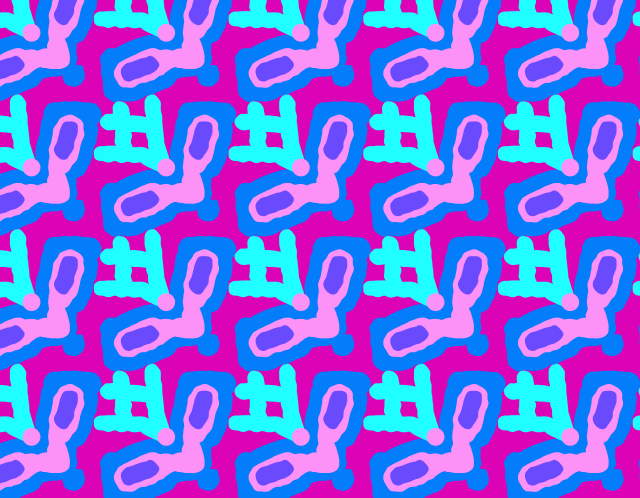
Write a WebGL 2 fragment shader that draws this pattern.

```glsl
#version 300 es
precision highp float;

uniform vec2 u_resolution;
out vec4 fragColor;

// Layout, in tiles
const float REPEATS_ACROSS = 4.752;
const vec2 PHASE = vec2(0.234, 0.454);
const float WOBBLE = 0.016;
const float WOBBLE_FREQUENCY = 21.0;

// Half widths, in tiles
const float LATTICE_WIDTH = 0.060;
const float CORE_WIDTH = 0.066;
const float ARM_WIDTH = 0.111;
const float NECK_WIDTH = 0.064;
const float NODE_WIDTH = 0.083;
const float HALO_ARM_WIDTH = 0.213;
const float HALO_NECK_WIDTH = 0.155;
const float HALO_NODE_WIDTH = 0.134;
const float HALO_CORNER_WIDTH = 0.089;
const float BLUE_DOT_RADIUS = 0.085;
const float PINK_DOT_RADIUS = 0.066;

// Joints of the bent limb
const vec2 ARM_TOP = vec2(0.281, 0.281);
const vec2 ARM_BASE = vec2(0.236, 0.107);
const vec2 NECK_TOP = vec2(0.186, -0.033);
const vec2 NODE = vec2(0.202, -0.190);
const vec2 NECK_LEFT = vec2(0.054, -0.190);
const vec2 FOOT_BASE = vec2(-0.091, -0.223);
const vec2 FOOT_TIP = vec2(-0.273, -0.298);
const vec2 BLUE_DOT = vec2(0.314, -0.314);

const vec3 MAGENTA = vec3(0.86, 0.01, 0.71);
const vec3 BLUE = vec3(0.01, 0.49, 0.98);
const vec3 PINK = vec3(0.99, 0.57, 0.97);
const vec3 VIOLET = vec3(0.41, 0.29, 0.99);
const vec3 CYAN = vec3(0.12, 1.0, 1.0);

float hash(ivec2 cell) {
    uvec2 u = uvec2(cell) * uvec2(1597u, 3571u);
    uint h = (u.x ^ u.y) * 40503u;
    h = (h ^ (h >> 15)) * 69069u;
    return float((h ^ (h >> 13)) & 65535u) / 65535.0;
}

float noise(vec2 p) {
    ivec2 i = ivec2(floor(p));
    vec2 f = fract(p);
    f = f * f * (3.0 - 2.0 * f);
    return mix(mix(hash(i), hash(i + ivec2(1, 0)), f.x),
               mix(hash(i + ivec2(0, 1)), hash(i + ivec2(1, 1)), f.x), f.y);
}

// Capsule whose radius runs from ra to rb
float taper(vec2 p, vec2 a, vec2 b, float ra, float rb) {
    vec2 ab = b - a;
    float h = clamp(dot(p - a, ab) / dot(ab, ab), 0.0, 1.0);
    return length(p - a - h * ab) - mix(ra, rb, h);
}

float bar(vec2 p, vec2 a, vec2 b, float r) {
    return taper(p, a, b, r, r);
}

// Two swollen arms joined by narrow necks at a node
float limb(vec2 p, float arm, float neck, float node) {
    float d = bar(p, ARM_TOP, ARM_BASE, arm);
    d = min(d, taper(p, ARM_BASE, NECK_TOP, arm, neck));
    d = min(d, taper(p, NECK_TOP, NODE, neck, node));
    d = min(d, taper(p, NODE, NECK_LEFT, node, neck));
    d = min(d, taper(p, NECK_LEFT, FOOT_BASE, neck, arm));
    return min(d, bar(p, FOOT_BASE, FOOT_TIP, arm));
}

float halo(vec2 p) {
    float d = limb(p, HALO_ARM_WIDTH, HALO_NECK_WIDTH, HALO_NODE_WIDTH);
    d = min(d, bar(p, vec2(0.178, 0.401), vec2(0.434, 0.393), HALO_CORNER_WIDTH));
    d = min(d, bar(p, vec2(-0.401, -0.198), vec2(-0.380, -0.421), HALO_CORNER_WIDTH));
    return min(d, length(p - BLUE_DOT) - BLUE_DOT_RADIUS);
}

float cores(vec2 p) {
    return min(bar(p, vec2(0.285, 0.281), vec2(0.236, 0.128), CORE_WIDTH),
               bar(p, vec2(-0.273, -0.293), vec2(-0.124, -0.236), CORE_WIDTH));
}

// Crossed bars
float lattice(vec2 p) {
    float d = bar(p, vec2(-0.434, 0.339), vec2(-0.090, 0.310), LATTICE_WIDTH);
    d = min(d, bar(p, vec2(-0.335, 0.434), vec2(-0.310, 0.112), LATTICE_WIDTH));
    d = min(d, bar(p, vec2(-0.099, 0.479), vec2(-0.079, 0.174), LATTICE_WIDTH));
    d = min(d, bar(p, vec2(-0.079, 0.174), vec2(-0.030, 0.030), LATTICE_WIDTH));
    d = min(d, bar(p, vec2(-0.479, 0.103), vec2(-0.174, 0.095), LATTICE_WIDTH));
    return min(d, bar(p, vec2(-0.174, 0.095), vec2(-0.030, 0.025), LATTICE_WIDTH));
}

void main() {
    float pixel = REPEATS_ACROSS / u_resolution.x;
    vec2 tile = fract(gl_FragCoord.xy * pixel - PHASE + 0.5) - 0.5;

    // Nearest distance per layer, including overhang from neighbours
    vec4 layers = vec4(1.0);
    float dot_ = 1.0;
    for (int j = -1; j <= 1; j++)
    for (int i = -1; i <= 1; i++) {
        vec2 p = tile - vec2(i, j);
        vec2 n = p * WOBBLE_FREQUENCY;
        vec2 q = p + WOBBLE * (vec2(noise(n), noise(n + 57.0)) - 0.5);
        float flesh = limb(q, ARM_WIDTH, NECK_WIDTH, NODE_WIDTH);
        layers = min(layers, vec4(halo(q), flesh, cores(q), lattice(q)));
        dot_ = min(dot_, length(p) - PINK_DOT_RADIUS);
    }

    // Paint from back to front with smoothed edges
    vec4 cover = clamp(0.5 - layers / pixel, 0.0, 1.0);
    vec3 color = mix(MAGENTA, BLUE, cover.x);
    color = mix(color, PINK, cover.y);
    color = mix(color, VIOLET, cover.z);
    color = mix(color, CYAN, cover.w);
    color = mix(color, PINK, clamp(0.5 - dot_ / pixel, 0.0, 1.0));
    fragColor = vec4(color, 1.0);
}
```
